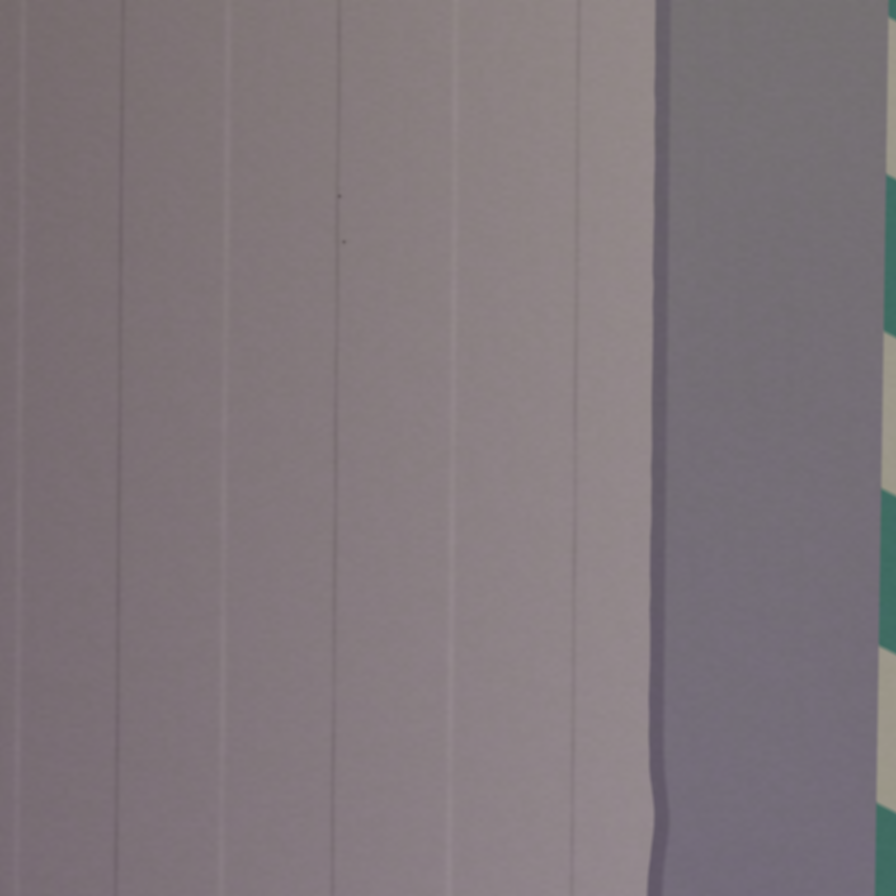
Give the GLSL for this texture, as a Shadertoy shader.

```glsl
// Mauve grooved wall panelling beside a shadowed trim and a slanted teal and cream strip.

float hash(vec2 p) {
    return fract(sin(dot(p, vec2(127.1, 311.7))) * 43758.5453);
}

float noise(vec2 p) {
    vec2 i = floor(p), f = fract(p);
    f = f * f * (3.0 - 2.0 * f);
    return mix(mix(hash(i), hash(i + vec2(1, 0)), f.x),
               mix(hash(i + vec2(0, 1)), hash(i + vec2(1, 1)), f.x), f.y);
}

float line(float d, float width) {
    return exp(-d * d / (width * width));
}

// Boards brighten to the right, with alternating light and dark grooves
vec3 boards(vec2 uv) {
    vec3 col = mix(vec3(0.462, 0.418, 0.438), vec3(0.575, 0.535, 0.543),
                   clamp(uv.x / 0.72 + 0.03 * (0.5 - uv.y), 0.0, 1.0));
    col += (0.5 - uv.y) * vec3(0.002, -0.002, 0.02);
    for (int i = 0; i < 6; i++) {
        float k = float(i);
        float x = 0.026 + 0.108 * k + 0.0032 * k * k - 0.008 * (1.0 - uv.y);
        float d = uv.x - x + 0.001 * (noise(vec2(k * 7.0, uv.y * 9.0)) - 0.5);
        float fade = 0.75 + 0.5 * noise(vec2(k * 5.0, uv.y * 30.0));
        col += i % 2 == 0 ? 0.024 * fade * line(d, 0.0042)
                          : -0.034 * fade * line(d, 0.0032);
    }
    // Two small specks beside the middle groove
    col -= 0.09 * line(length(uv - vec2(0.379, 0.781)), 0.0025);
    col -= 0.09 * line(length(uv - vec2(0.384, 0.730)), 0.0025);
    return col;
}

vec3 trim(vec2 uv) {
    vec3 col = mix(vec3(0.453, 0.423, 0.477), vec3(0.46, 0.44, 0.45), uv.y);
    return col + 0.008 * (noise(uv * 7.0) - 0.5);
}

vec3 stripes(vec2 uv, float aa) {
    float period = 0.3535;
    float phase = fract((0.805 - uv.y - 0.5 * (uv.x - 0.99)) / period);
    float d = (abs(phase - 0.25) < 0.5 ? abs(phase - 0.25) : 1.25 - phase) - 0.25;
    return mix(vec3(0.25, 0.42, 0.385), vec3(0.61, 0.59, 0.54),
               smoothstep(-aa, aa, d * period));
}

void mainImage(out vec4 fragColor, in vec2 fragCoord) {
    vec2 uv = fragCoord / iResolution.xy;
    float aa = max(0.003, 1.0 / iResolution.y);

    // Ragged board edge with a bulge near the foot
    float edge = 0.7225 + 0.0095 * uv.y + 0.007 * line(uv.y - 0.085, 0.045);
    float ragged = edge + 0.0014 * (noise(vec2(3.0, uv.y * 50.0)) - 0.5);
    float shadowEnd = edge + 0.0165;
    float stripStart = 0.9765 + 0.0155 * uv.y;

    vec3 col = boards(uv);
    vec3 shadow = mix(vec3(0.385, 0.35, 0.41), vec3(0.405, 0.38, 0.41), uv.y);
    col = mix(col, shadow, smoothstep(-aa, aa, uv.x - ragged));
    col = mix(col, trim(uv), smoothstep(-0.004, 0.004, uv.x - shadowEnd));
    col = mix(col, stripes(uv, 0.004), smoothstep(-aa, aa, uv.x - stripStart));

    // Soft woven grain with a faint colour tint
    float grain = noise(uv * 190.0) + noise(uv * vec2(110.0, 200.0)) - 1.0;
    float tint = noise(uv * 75.0 + 31.0) - 0.5;
    col += 0.009 * grain + tint * vec3(0.004, -0.004, 0.012);
    fragColor = vec4(col, 1.0);
}
```
